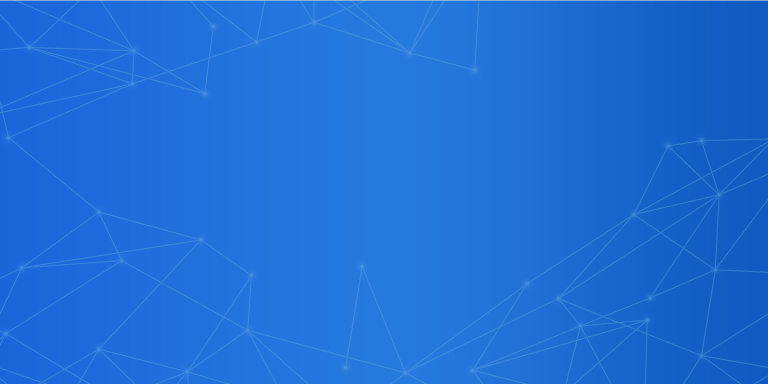
This background is drawn by a WebGL 2 fragment shader. Its source:

```glsl
#version 300 es
precision highp float;
// Blue gradient backdrop with a faint mesh of linked dots along the top left and the bottom.

#define CELL 0.2            // mesh spacing, in canvas heights
#define JITTER 0.85         // node scatter inside its cell
#define LINK_CHANCE 0.62    // share of short links that are drawn
#define MAX_LINK 0.5        // longest link
#define LINE_HALF 0.0014    // half width of a link
#define LINE_ALPHA 0.42
#define DOT_RADIUS 0.006
#define GLOW_RADIUS 0.011
#define MESH_COLOR vec3(0.37, 0.66, 0.92)

uniform vec2 u_resolution;
out vec4 outColor;

float hash(vec2 p) {
    return fract(sin(dot(p, vec2(127.1, 311.7))) * 43758.5453);
}

// Position of the node that belongs to a grid cell
vec2 nodeAt(vec2 cell) {
    vec2 scatter = vec2(hash(cell), hash(cell + 37.2)) - 0.5;
    return (cell + 0.5 + JITTER * scatter) * CELL;
}

// 1 in the upper band, -1 in the lower band, 0 in the empty middle
float bandOf(vec2 p) {
    float hump = (p.x - 0.33) / 0.2;
    float lowerEdge = 0.34 + 0.16 * exp(-hump * hump) + 0.48 * smoothstep(1.4, 2.0, p.x);
    float upperEdge = 0.6 + 0.18 * smoothstep(0.2, 0.8, p.x);
    if (p.y < lowerEdge) return -1.0;
    return p.y > upperEdge && p.x < 1.3 ? 1.0 : 0.0;
}

float segmentDistance(vec2 p, vec2 a, vec2 b) {
    vec2 ab = b - a;
    float t = clamp(dot(p - a, ab) / dot(ab, ab), 0.0, 1.0);
    return length(p - a - ab * t);
}

// Coverage of the links and dots near a point
float mesh(vec2 p, float pixel) {
    vec2 home = floor(p / CELL);
    float lineDist = 1.0;
    float dotDist = 1.0;
    for (int j = -2; j <= 2; j++) {
        for (int i = -3; i <= 1; i++) {
            vec2 cell = home + vec2(i, j);
            vec2 a = nodeAt(cell);
            float band = bandOf(a);
            if (band == 0.0) continue;
            dotDist = min(dotDist, length(p - a));

            // Links run only rightwards or straight up, so each pair is met once
            for (int dx = 0; dx <= 2; dx++) {
                for (int dy = -1; dy <= 1; dy++) {
                    if (dx == 0 && dy < 1) continue;
                    vec2 step = vec2(dx, dy);
                    vec2 b = nodeAt(cell + step);
                    float otherBand = bandOf(b);
                    bool sameBand = otherBand == band;
                    bool leftBridge = otherBand != 0.0 && max(a.x, b.x) < 0.4;
                    float chance = LINK_CHANCE / max(1.0, dot(step, step) * 0.6);
                    bool linked = hash(cell * 1.7 + step * 5.3) < chance;
                    if (linked && (sameBand || leftBridge) && distance(a, b) < MAX_LINK)
                        lineDist = min(lineDist, segmentDistance(p, a, b));
                }
            }
        }
    }
    float line = clamp((LINE_HALF - lineDist) / pixel + 0.5, 0.0, 1.0);
    float core = 1.0 - smoothstep(0.0, DOT_RADIUS + pixel, dotDist);
    float glow = exp(-dotDist * dotDist / (GLOW_RADIUS * GLOW_RADIUS));
    return max(line * LINE_ALPHA, 0.35 * core + 0.25 * glow);
}

// Horizontal blend: deep left, bright just past the centre, darkest right
vec3 backdrop(float u) {
    vec3 left = vec3(0.10, 0.395, 0.85);
    vec3 bright = vec3(0.15, 0.475, 0.868);
    vec3 right = vec3(0.065, 0.352, 0.755);
    vec3 color = mix(left, bright, smoothstep(-0.1, 0.54, u));
    return mix(color, right, smoothstep(0.5, 1.02, u));
}

void main() {
    vec2 p = gl_FragCoord.xy / u_resolution.y;
    float pixel = 1.0 / u_resolution.y;
    vec3 color = backdrop(gl_FragCoord.x / u_resolution.x);
    color = mix(color, MESH_COLOR, mesh(p, pixel));

    // Pale hairline along the top edge
    float rim = clamp((p.y - 0.9975) / pixel + 0.5, 0.0, 1.0);
    color = mix(color, vec3(0.72, 0.8, 0.9), 0.7 * rim);
    outColor = vec4(color, 1.0);
}
```
